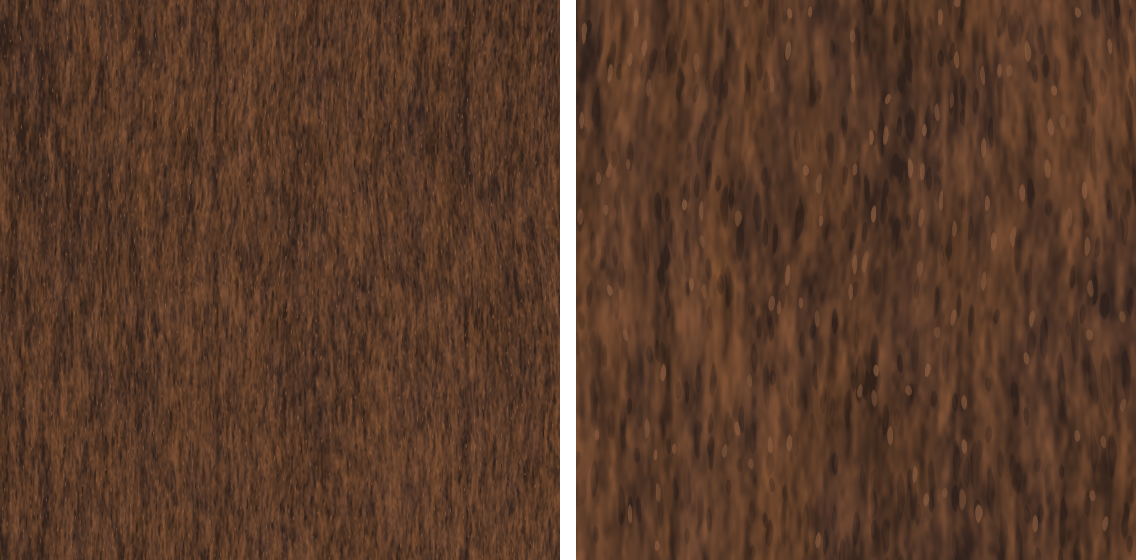
Left: the whole. Right: its middle third, enlarged.
A WebGL 2 fragment shader for this texture:

```glsl
#version 300 es
precision highp float;
// Dark brown wood veneer: upright grain streaks, short pores and pale flecks.

uniform vec2 u_resolution;
out vec4 fragColor;

const vec3 DARK_WOOD = vec3(0.24, 0.16, 0.12);
const vec3 LIGHT_WOOD = vec3(0.45, 0.29, 0.19);
const vec3 FLECK = vec3(0.57, 0.38, 0.26);

float hash(vec2 p) {
    vec3 q = fract(p.xyx * vec3(0.1031, 0.1030, 0.0973));
    q += dot(q, q.yzx + 33.33);
    return fract((q.x + q.y) * q.z);
}

// Smooth noise along one column, shifted so that columns never line up.
float column(float index, float y, float seed) {
    y += 37.0 * hash(vec2(index, seed + 0.5));
    float cell = floor(y);
    vec2 key = vec2(index + 13.0 * seed, cell);
    float blend = smoothstep(0.0, 1.0, y - cell);
    return mix(hash(key), hash(key + vec2(0.0, 1.0)), blend) * 2.0 - 1.0;
}

// Staggered noise in -1..1; frequency sets streak width and length.
float streaks(vec2 p, vec2 frequency, float seed) {
    p *= frequency;
    float index = floor(p.x);
    float blend = smoothstep(0.0, 1.0, p.x - index);
    return mix(column(index, p.y, seed), column(index + 1.0, p.y, seed), blend);
}

// Scattered upright dashes, at most one per staggered cell.
float dashes(vec2 p, vec2 cellSize, vec2 halfSize, float density, float seed) {
    vec2 grid = p / cellSize;
    float index = floor(grid.x);
    grid.y += 19.0 * hash(vec2(index, seed));
    vec2 cell = vec2(index, floor(grid.y));
    vec2 key = cell + 31.0 * seed;
    vec2 jitter = vec2(hash(key + 5.3), hash(key + 9.7)) - 0.5;
    vec2 room = max(cellSize - 2.0 * halfSize, 0.0);
    vec2 offset = (grid - cell - 0.5) * cellSize - jitter * room;
    float size = mix(0.45, 1.0, hash(key + 2.9));
    float reach = length(offset / (halfSize * vec2(1.0, size)));
    float soft = clamp(0.8 / (u_resolution.y * halfSize.x), 0.3, 0.9);
    float strength = mix(0.6, 1.0, hash(key + 7.1));
    return strength * (1.0 - smoothstep(1.0 - soft, 1.0, reach)) * step(hash(key), density);
}

// Slow leaning of the fibres, weaker where the grain runs straight.
vec2 bendGrain(vec2 p, float straightness) {
    float lean = 0.018 * streaks(p, vec2(4.0, 2.6), 1.0)
               + 0.003 * streaks(p, vec2(22.0, 13.0), 2.0);
    return p + vec2(lean * (1.0 - 0.75 * straightness), 0.0);
}

// Long dark lines at a regular spacing, broken up along their length.
float seams(vec2 p, float start, float spacing) {
    float x = p.x + 0.004 * streaks(p, vec2(2.0, 4.0), 3.0);
    float gap = abs(fract((x - start) / spacing + 0.5) - 0.5) * spacing;
    float strength = 0.7 + 0.5 * streaks(p, vec2(120.0, 12.0), 4.0);
    return strength * (1.0 - smoothstep(0.001, 0.009, gap));
}

void main() {
    vec2 uv = gl_FragCoord.xy / u_resolution.y;
    float straightness = 1.0 - smoothstep(0.10, 0.38, uv.x);
    vec2 p = bendGrain(uv, straightness);
    vec2 ragged = p + vec2(0.0008 * streaks(p, vec2(200.0, 130.0), 16.0), 0.0);

    // Tone from broad bands down to single fibres
    float tone = 0.515 - 0.12 * (1.0 - smoothstep(0.06, 0.22, uv.x));
    tone += 0.12 * streaks(p, vec2(9.0, 2.2), 5.0);
    tone += 0.08 * streaks(p, vec2(26.0, 6.0), 6.0);
    tone += mix(0.15, 0.28, straightness) * streaks(p, vec2(80.0, 7.0), 7.0);
    tone += 0.32 * streaks(ragged, vec2(170.0, 28.0), 8.0);
    tone += 0.36 * streaks(ragged, vec2(290.0, 54.0), 9.0);
    tone += 0.22 * streaks(p, vec2(420.0, 150.0), 13.0);

    // Pores and seams
    float pores = dashes(ragged, vec2(0.0080, 0.044), vec2(0.0025, 0.019), 0.40, 11.0);
    pores = max(pores, dashes(ragged, vec2(0.0063, 0.029), vec2(0.0020, 0.011), 0.32, 12.0));
    tone -= 0.40 * pores + 0.42 * seams(uv, 0.385, 0.447);
    tone = clamp(tone, -0.20, 1.20);

    // Colour, with a little drift in warmth
    vec3 wood = mix(DARK_WOOD, LIGHT_WOOD, tone);
    float warmth = streaks(p, vec2(60.0, 16.0), 10.0);
    wood += 0.010 * warmth * vec3(0.5, 0.0, -1.0);

    float flecks = dashes(ragged, vec2(0.0095, 0.026), vec2(0.0018, 0.0075), 0.25, 14.0);
    wood = mix(wood, FLECK, 0.65 * flecks);
    fragColor = vec4(wood, 1.0);
}
```
